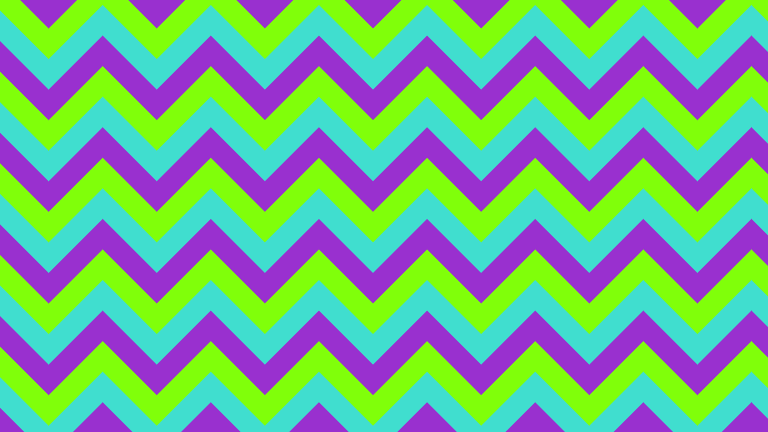
This pattern is drawn by a Shadertoy shader. Its source:

```glsl
// Three-colour chevron stripes: green, turquoise and purple zigzags.

// Lengths are fractions of the canvas height.
#define ZIGZAG_WIDTH  0.2503   // peak to peak
#define STRIPE_PERIOD 0.2122   // height of one set of three stripes
#define PEAK_ORIGIN   vec2(0.2377, 0.2104)
#define SLOPE         1.0
#define EDGE_SOFTNESS 0.8      // half width of the edge blend, in pixels
#define GREEN     vec3(0.50, 1.00, 0.04)
#define TURQUOISE vec3(0.25, 0.87, 0.81)
#define PURPLE    vec3(0.60, 0.19, 0.81)

// Horizontal distance to the nearest zigzag peak
float peakDistance(float x) {
    return abs(fract(x / ZIGZAG_WIDTH + 0.5) - 0.5) * ZIGZAG_WIDTH;
}

// Stripe colour at band position 0..3, blended across each boundary
vec3 stripeColor(float band, float soft) {
    vec3 color = PURPLE;
    color = mix(color, GREEN,     smoothstep(-soft, soft, band));
    color = mix(color, TURQUOISE, smoothstep(-soft, soft, band - 1.0));
    color = mix(color, PURPLE,    smoothstep(-soft, soft, band - 2.0));
    return mix(color, GREEN,      smoothstep(-soft, soft, band - 3.0));
}

void mainImage(out vec4 fragColor, in vec2 fragCoord) {
    vec2 p = fragCoord / iResolution.y - PEAK_ORIGIN;

    // Unfold the zigzag into level stripes, counted downwards
    float depth = -p.y - SLOPE * peakDistance(p.x);
    float band = 3.0 * fract(depth / STRIPE_PERIOD);

    float soft = 3.0 * EDGE_SOFTNESS / (iResolution.y * STRIPE_PERIOD);
    fragColor = vec4(stripeColor(band, soft), 1.0);
}
```
